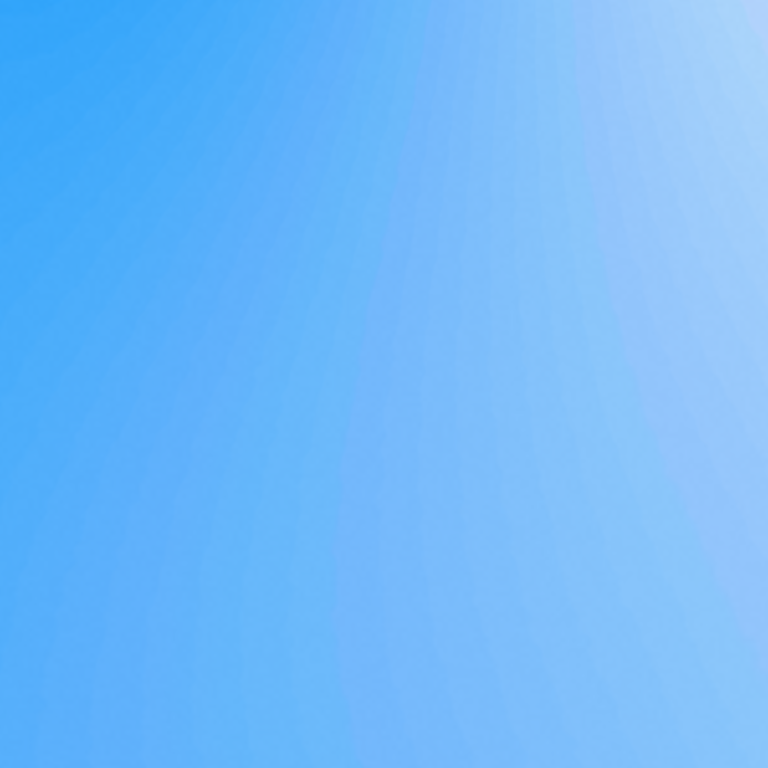
A WebGL 2 fragment shader for this background:

```glsl
#version 300 es
precision highp float;
// Soft sky gradient: deep azure at the upper left, pale glow at the upper right.
// A curved tone field fans out from bottom to top; its contours carry faint
// tonal steps and slow hue drifts between violet-blue and cyan-blue.

#define TONE_STEP 0.0150
#define STEP_STRENGTH 0.95
#define HUE_START 0.436
#define HUE_PERIOD 0.121
#define HUE_STRENGTH 0.0095
#define EDGE_WOBBLE 0.003
#define WOBBLE_SCALE 60.0
#define GRAIN 0.008
#define GRAIN_SCALE 150.0
#define SKY_BLUE 0.984

uniform vec2 u_resolution;
out vec4 fragColor;

float hash(vec2 p) {
    vec3 q = fract(vec3(p.xyx) * 0.1031);
    q += dot(q, q.yzx + 33.33);
    return fract((q.x + q.y) * q.z);
}

float valueNoise(vec2 p) {
    vec2 cell = floor(p);
    vec2 f = fract(p);
    f = f * f * (3.0 - 2.0 * f);
    float low = mix(hash(cell), hash(cell + vec2(1.0, 0.0)), f.x);
    float high = mix(hash(cell + vec2(0.0, 1.0)), hash(cell + 1.0), f.x);
    return mix(low, high, f.y);
}

// Brightness across the canvas: one cubic in x per row, blended in y
float toneField(vec2 uv) {
    float x2 = uv.x * uv.x;
    vec4 powers = vec4(1.0, uv.x, x2, x2 * uv.x);
    float bottom = dot(powers, vec4(0.335, 0.21, 0.0, 0.0));
    float middle = dot(powers, vec4(0.3225, 0.36, -0.10, 0.0));
    float top = dot(powers, vec4(0.205, -0.04, 1.15, -0.625));
    return mix(mix(bottom, middle, uv.y), mix(middle, top, uv.y), uv.y);
}

// Tonal steps with narrow soft edges, aligned to the hue edge
float softSteps(float tone) {
    float level = (tone - HUE_START) / TONE_STEP;
    float stepped = floor(level) + smoothstep(0.85, 1.0, fract(level)) + 0.42;
    return mix(tone, HUE_START + stepped * TONE_STEP, STEP_STRENGTH);
}

// Violet is +1 and cyan is -1: a soft rise in the dark tones,
// then abrupt rises that fade slowly in the lighter ones
float hueDrift(float tone) {
    float phase = fract((tone - HUE_START) / HUE_PERIOD);
    float ramp = 1.0 - 2.0 * phase + 2.0 * smoothstep(0.95, 1.0, phase);
    float bump = smoothstep(0.295, 0.37, tone) - smoothstep(0.37, 0.405, tone);
    float dark = mix(-0.8, 0.7, bump);
    return mix(dark, ramp, smoothstep(HUE_START - 0.005, HUE_START, tone));
}

// Azure to pale blue, driven by the red level
vec3 skyColor(float tone) {
    return vec3(tone, 0.58 + tone * (0.27 + 0.14 * tone), SKY_BLUE);
}

void main() {
    vec2 uv = gl_FragCoord.xy / u_resolution;
    float wobble = valueNoise(uv * WOBBLE_SCALE) - 0.5;
    float grain = valueNoise(uv * GRAIN_SCALE) - 0.5;
    float tone = toneField(uv) + wobble * EDGE_WOBBLE;

    vec3 color = skyColor(softSteps(tone));
    color += HUE_STRENGTH * hueDrift(tone) * vec3(1.0, -0.7, 0.3);
    color += GRAIN * grain;
    fragColor = vec4(clamp(color, 0.0, 1.0), 1.0);
}
```
